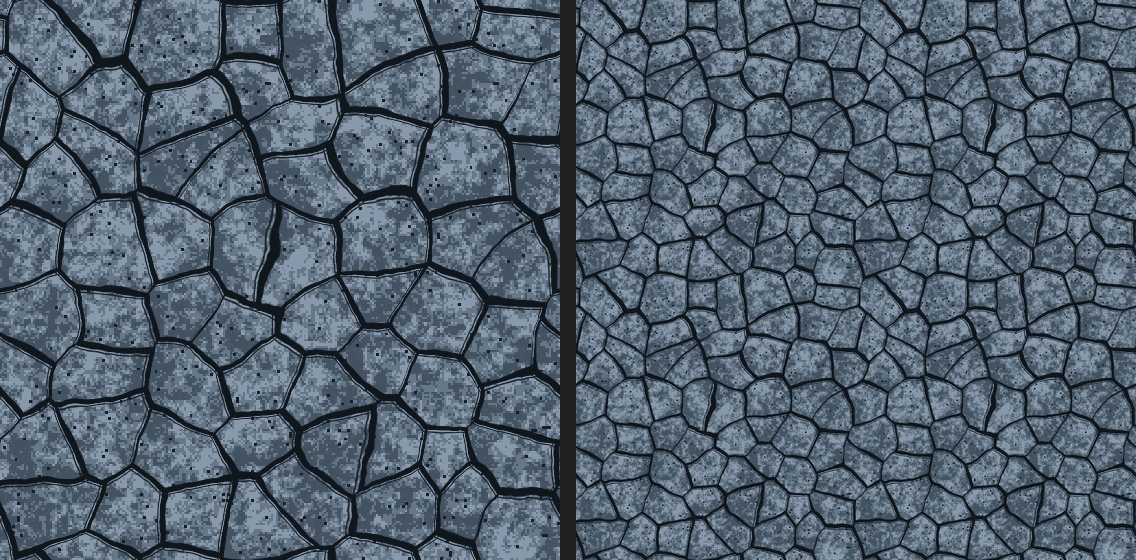
Left, the tile; right, the same tile 2 across and 2 down.
A Shadertoy shader for this texture:

```glsl
// Blue-grey crazy paving: warped Voronoi stones with carved, one-sided shadow gaps,
// a thin chipped rim on the lit side, and speckled grain posterised to a small palette.
// Every lattice wraps a whole number of times, so the square tiles.

const float STONES = 8.0;      // stones along each side
const float GRAINS = 256.0;    // grain squares along each side
const vec2 SHADOW_DIR = vec2(-0.6, -0.8);

const vec3 LIGHT = vec3(0.53, 0.60, 0.67);
const vec3 MID = vec3(0.40, 0.47, 0.53);
const vec3 SHADE = vec3(0.28, 0.34, 0.40);
const vec3 DEEP = vec3(0.26, 0.32, 0.38);
const vec3 SOOT = vec3(0.09, 0.12, 0.15);
const vec3 GAP = vec3(0.06, 0.09, 0.11);

// Integer hash of a lattice cell that wraps after "period" cells.
vec2 hash2(vec2 cell, float period, float seed) {
    uvec2 c = uvec2(mod(cell, period));
    uint h = c.x * 1597u + c.y * 51749u + uint(seed) * 7919u;
    h = (h ^ (h >> 15)) * 739981u;
    h = (h ^ (h >> 13)) * 277803u;
    h ^= h >> 16;
    uint g = (h ^ 40503u) * 747797u;
    g ^= g >> 15;
    return vec2(float(h & 65535u), float(g & 65535u)) / 65535.0;
}

// Wrapping value noise, two independent channels.
vec2 noise2(vec2 uv, float freq, float seed) {
    vec2 p = uv * freq, i = floor(p), f = fract(p);
    f = f * f * (3.0 - 2.0 * f);
    vec2 low = mix(hash2(i, freq, seed), hash2(i + vec2(1, 0), freq, seed), f.x);
    vec2 high = mix(hash2(i + vec2(0, 1), freq, seed), hash2(i + vec2(1, 1), freq, seed), f.x);
    return mix(low, high, f.y);
}

vec2 stoneCentre(vec2 cell) {
    return cell + 0.5 + 0.78 * (hash2(cell, STONES, 3.0) - 0.5);
}

// x: signed distance to the dark gap, y: to the thin rim line,
// z: relief shading, all distances in canvas units.
vec3 paving(vec2 uv, float widthScale) {
    vec2 p = uv * STONES, home = floor(p), nearest = home;
    float best = 99.0;
    for (int y = -2; y <= 2; y++)
    for (int x = -2; x <= 2; x++) {
        vec2 cell = home + vec2(x, y);
        vec2 offset = stoneCentre(cell) - p;
        float d = dot(offset, offset);
        if (d < best) { best = d; nearest = cell; }
    }

    vec2 centre = stoneCentre(nearest);
    float gap = 1.0, rim = 1.0, shadow = 0.0, shine = 0.0;
    for (int y = -2; y <= 2; y++)
    for (int x = -2; x <= 2; x++) {
        if (x == 0 && y == 0) continue;
        vec2 other = stoneCentre(nearest + vec2(x, y));
        vec2 normal = normalize(other - centre);
        float edge = dot(0.5 * (centre + other) - p, normal) / STONES;
        float facing = dot(normal, SHADOW_DIR);
        float width = 0.0006 + 0.0098 * smoothstep(-0.25, 0.8, facing);
        gap = min(gap, edge - width * widthScale);
        float rimWidth = 0.0011 * smoothstep(0.1, -0.4, facing);
        rim = min(rim, abs(edge - 0.0042) - rimWidth + 0.002 * step(0.0, facing));
        shadow = max(shadow, exp(-edge / 0.016) * smoothstep(-0.5, 0.6, facing));
        shine = max(shine, exp(-edge / 0.010) * smoothstep(0.1, -0.8, facing));
    }
    return vec3(gap, rim, 0.13 * shine - 0.22 * shadow);
}

// Mottled brightness around 0.5, constant inside each grain square.
float mottling(vec2 uv) {
    vec2 cell = floor(uv * GRAINS);
    vec2 g = (cell + 0.5) / GRAINS;
    float tone = 0.34 * noise2(g, 44.0, 11.0).x + 0.40 * noise2(g, 104.0, 12.0).x;
    tone += 0.26 * hash2(cell, GRAINS, 13.0).x;
    return tone + 0.26 * (noise2(g, 11.0, 14.0).x - 0.5);
}

vec3 stoneColour(float tone) {
    vec3 colour = tone < 0.36 ? DEEP : SHADE;
    colour = tone > 0.435 ? MID : colour;
    return tone > 0.605 ? LIGHT : colour;
}

void mainImage(out vec4 fragColor, in vec2 fragCoord) {
    vec2 uv = fragCoord / iResolution.xy;
    float blur = 0.6 / iResolution.y;

    // Bend the joints so the stones get curved sides.
    vec2 bend = 0.046 * (noise2(uv, 7.0, 21.0) - 0.5);
    bend += 0.009 * (noise2(uv, 24.0, 22.0) - 0.5);
    bend += 0.0022 * (noise2(uv, 90.0, 23.0) - 0.5);
    float widthScale = 0.65 + 0.7 * noise2(uv, 18.0, 24.0).x;
    vec3 joint = paving(uv + bend, widthScale);

    // Stone face with relief and scattered pits.
    vec3 colour = stoneColour(mottling(uv) + joint.z);
    float pit = step(0.987, hash2(floor(uv * 192.0), 192.0, 31.0).x);
    colour = mix(colour, SOOT, pit);

    // Rim line, soot border and dark gap core.
    colour = mix(colour, SOOT, 1.0 - smoothstep(-blur, blur, joint.y));
    colour = mix(colour, SOOT, 1.0 - smoothstep(-blur, blur, joint.x));
    colour = mix(colour, GAP, 1.0 - smoothstep(-blur, blur, joint.x + 0.0009));
    fragColor = vec4(colour, 1.0);
}
```
